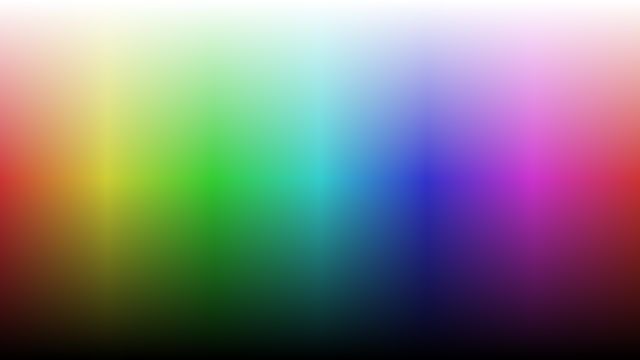
This background is drawn by a Shadertoy shader. Its source:

```glsl
// A soft colour spectrum: hue runs once around the wheel from left to right,
// lightness rises from black at the bottom to white at the top.
// Built by converting hue, saturation and lightness to RGB.

// Fully saturated colour of a hue in 0..1, as three shifted triangle waves
vec3 pureHue(float hue) {
    vec3 wave = abs(mod(hue * 6.0 + vec3(0.0, 4.0, 2.0), 6.0) - 3.0) - 1.0;
    return clamp(wave, 0.0, 1.0);
}

vec3 hslToRgb(float hue, float saturation, float lightness) {
    float chroma = saturation * (1.0 - abs(2.0 * lightness - 1.0));
    return lightness + chroma * (pureHue(hue) - 0.5);
}

void mainImage(out vec4 fragColor, in vec2 fragCoord) {
    vec2 uv = fragCoord / iResolution.xy;
    fragColor = vec4(hslToRgb(uv.x, 0.6, uv.y), 1.0);
}
```
